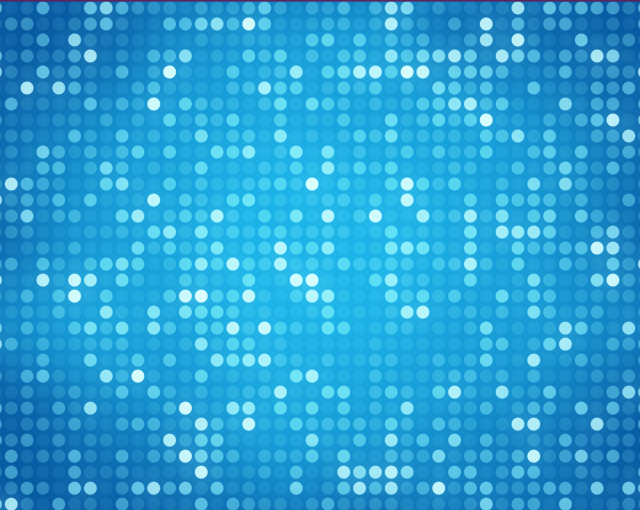
Give the GLSL for this background, as a WebGL 1 fragment shader.

```glsl
precision highp float;
// Grid of softly lit dots, some glowing, over a blue radial gradient.

uniform vec2 u_resolution;

#define GRID vec2(40.42, 31.86)         // repeats across and down
#define GRID_SHIFT vec2(-0.21, 0.137)   // phase of the grid, in cells
#define DOT_RADIUS 0.405                // in cells
#define CLUSTERING 0.26                 // how far lit dots gather in groups
#define GLOW 0.26                       // strength of the halo of lit dots
#define TOP_EDGE 0.003                  // height of the dark top strip
#define CENTRE_BLUE vec3(0.11, 0.70, 0.91)
#define MIDDLE_BLUE vec3(0.08, 0.58, 0.82)
#define CORNER_BLUE vec3(0.03, 0.35, 0.63)
#define LIT_CYAN vec3(0.54, 1.00, 1.00)
#define LIT_BLUE vec3(0.50, 0.92, 1.00)
#define EDGE_PLUM vec3(0.36, 0.14, 0.36)

float hash(vec2 p) {
  vec3 q = fract(p.xyx * 0.1031);
  q += dot(q, q.yzx + 33.33);
  return fract((q.x + q.y) * q.z);
}

float valueNoise(vec2 p) {
  vec2 i = floor(p);
  vec2 f = fract(p);
  f = f * f * (3.0 - 2.0 * f);
  float low = mix(hash(i), hash(i + vec2(1.0, 0.0)), f.x);
  float high = mix(hash(i + vec2(0.0, 1.0)), hash(i + vec2(1.0, 1.0)), f.x);
  return mix(low, high, f.y);
}

// Brightness of one dot: many faint, a good share half lit, few fully lit.
float dotLevel(vec2 cell) {
  float group = CLUSTERING * (valueNoise(cell * 0.37 + 5.0) - 0.5);
  float rank = clamp((hash(cell + 71.0) + group) / 1.02, 0.0, 1.0);
  return 0.08 + 0.92 * pow(rank, 2.1);
}

// Sum of the halos of the lit dots nearby.
float halo(vec2 grid) {
  vec2 home = floor(grid);
  float sum = 0.0;
  for (int y = -2; y <= 2; y++) {
    for (int x = -2; x <= 2; x++) {
      vec2 cell = home + vec2(float(x), float(y));
      vec2 d = grid - cell - 0.5;
      sum += max(dotLevel(cell) - 0.55, 0.0) * exp(-1.3 * dot(d, d));
    }
  }
  return sum;
}

void main() {
  vec2 uv = gl_FragCoord.xy / u_resolution;
  vec2 grid = uv * GRID + GRID_SHIFT;

  // Radial backdrop with faint clouds
  float radius = length((uv - vec2(0.5, 0.51)) * vec2(1.9, 1.85));
  radius += 0.22 * (valueNoise(uv * vec2(7.0, 5.5) + 3.0) - 0.5);
  vec3 color = mix(CENTRE_BLUE, MIDDLE_BLUE, smoothstep(0.15, 0.9, radius));
  color = mix(color, CORNER_BLUE, smoothstep(0.65, 1.3, radius));
  vec3 light = mix(LIT_CYAN, LIT_BLUE, smoothstep(0.4, 1.15, radius));

  // Halos
  color = mix(color, light, min(GLOW * halo(grid), 0.4));

  // Dots, dimmer towards the corners, paler the more they are lit
  float level = dotLevel(floor(grid)) * mix(1.0, 0.84, smoothstep(0.6, 1.3, radius));
  vec3 dotLight = mix(light, vec3(0.85, 1.0, 1.0), smoothstep(0.55, 1.0, level));
  float soft = 0.75 * GRID.x / u_resolution.x;
  float dist = length(fract(grid) - 0.5);
  float disc = 1.0 - smoothstep(DOT_RADIUS - soft, DOT_RADIUS + soft, dist);
  color = mix(color, dotLight, disc * level);

  // Dark strip along the top
  float pixel = 0.5 / u_resolution.y;
  float strip = smoothstep(-pixel, pixel, uv.y - 1.0 + TOP_EDGE);
  color = mix(color, EDGE_PLUM, strip);

  gl_FragColor = vec4(color, 1.0);
}
```
